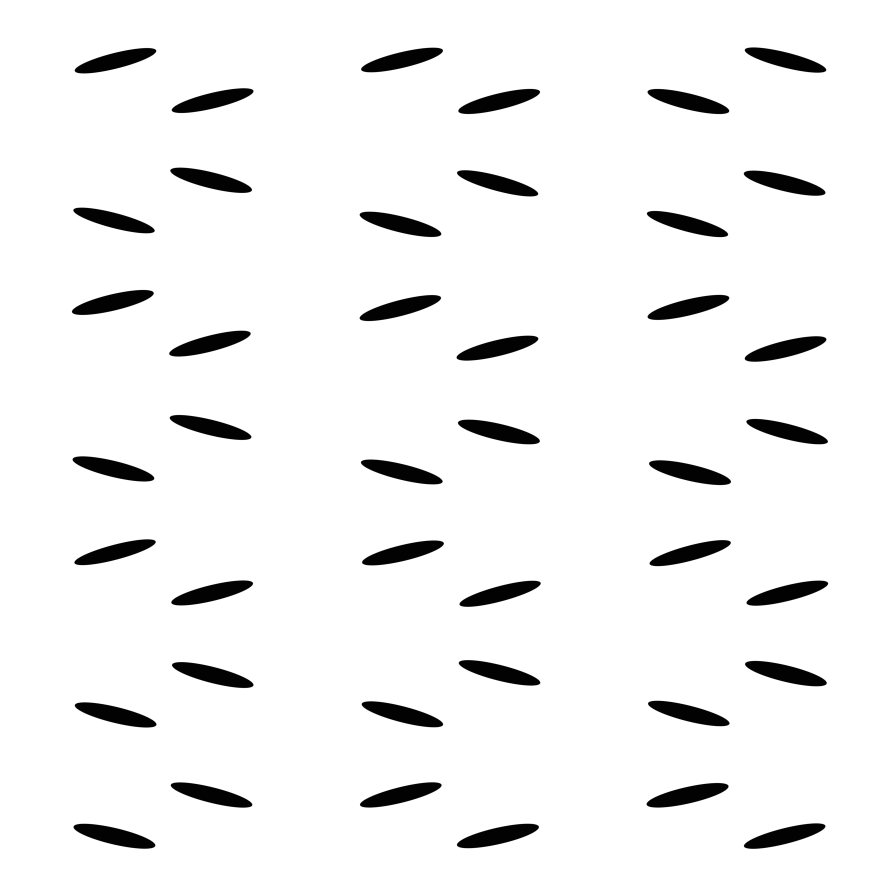
Write a three.js fragment shader that draws this pattern.

```glsl
// Slim black ellipses on white, set in slanted pairs: 3 columns by 7 rows.
// Each point finds its grid cell and its half of the pair, then measures the
// distance to one tilted ellipse; sines give small hand-placed variations.

varying vec2 vUv;

const vec3 PAPER = vec3(1.0);
const vec3 INK = vec3(0.008);
const vec2 GRID = vec2(3.0, 7.0);
const vec2 PITCH = vec2(0.3207, 0.1367);
const vec2 FIRST_PAIR = vec2(0.1817, 0.9102);  // centre of the top left pair
const vec2 PAIR_OFFSET = vec2(0.0542, 0.0227); // pair centre to each ellipse
const vec2 RADII = vec2(0.0468, 0.0088);
const float TILT = 0.242;
const float PI = 3.14159265;

vec2 rotate(vec2 p, float angle) {
  float c = cos(angle);
  float s = sin(angle);
  return vec2(c * p.x + s * p.y, c * p.y - s * p.x);
}

// Approximate signed distance, accurate near the outline.
float ellipseDistance(vec2 p, vec2 radii) {
  float k = length(p / radii);
  float slope = length(p / (radii * radii));
  return k * (k - 1.0) / max(slope, 0.0001);
}

// Layered sines, roughly -1 to 1, differing for each ellipse.
float wobble(vec2 cell, float side, float seed) {
  float phase = dot(cell, vec2(2.7, 1.9)) + side * 1.3 + seed;
  return 0.6 * sin(phase) + 0.4 * sin(phase * 2.3 + seed);
}

// Leans alternate by row, except along the grid's diagonal.
float pairLean(vec2 cell) {
  bool rising = mod(cell.y, 2.0) < 0.5;
  bool diagonal = abs(cell.y + 3.0 * cell.x - 6.0) < 0.5;
  return rising && !diagonal ? 1.0 : -1.0;
}

// Slow drift of the pairs down each column.
vec2 pairDrift(vec2 cell) {
  float sway = 0.0016 * cos(1.2 * (cell.y - 4.8 + 0.6 * cell.x));
  float bow = sin(PI * cell.y / 6.0);
  float sag = cell.x < 0.5 ? 0.003 * sin(PI * cell.y / 3.0)
                           : -0.0043 * bow * bow;
  return vec2(sway, sag);
}

float patternDistance(vec2 uv) {
  // Rows count downwards from the top.
  vec2 steps = (uv - FIRST_PAIR) / PITCH * vec2(1.0, -1.0);
  vec2 cell = clamp(floor(steps + 0.5), vec2(0.0), GRID - 1.0);
  vec2 centre = FIRST_PAIR + cell * PITCH * vec2(1.0, -1.0);
  vec2 p = uv - centre - pairDrift(cell);

  // The pair steps down where its ellipses rise, and up where they fall.
  float side = p.x < 0.0 ? -1.0 : 1.0;
  float lean = pairLean(cell);
  p -= PAIR_OFFSET * vec2(side, -side * lean);
  p.y -= 0.0008 * wobble(cell, side, 0.4);

  float angle = lean * (TILT + 0.02 * wobble(cell, side, 2.1));
  vec2 radii = RADII * vec2(1.0, 1.0 + 0.05 * wobble(cell, side, 4.7));
  return ellipseDistance(rotate(p, angle), radii);
}

void main() {
  float edge = 0.7 * max(fwidth(vUv.x), fwidth(vUv.y));
  float ink = 1.0 - smoothstep(-edge, edge, patternDistance(vUv));
  gl_FragColor = vec4(mix(PAPER, INK, ink), 1.0);
}
```
